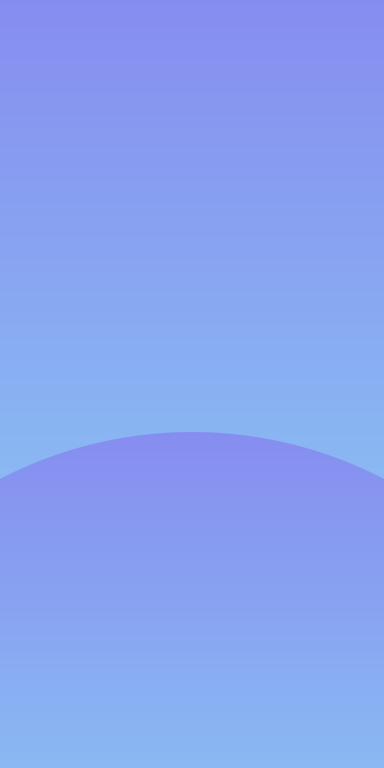
A Shadertoy shader for this background:

```glsl
const vec3 VIOLET = vec3(0.525, 0.553, 0.940);
const vec3 SKY_BLUE = vec3(0.540, 0.724, 0.950);

// Vertical blend from violet at the top to blue at the bottom
vec3 verticalFade(float y, float top, float bottom) {
    return mix(VIOLET, SKY_BLUE, clamp((top - y) / (top - bottom), 0.0, 1.0));
}

float circleDistance(vec2 p, vec2 center, float radius) {
    return length(p - center) - radius;
}

float coverage(float dist, float pixel) {
    return 1.0 - smoothstep(-0.75 * pixel, 0.75 * pixel, dist);
}

void mainImage(out vec4 fragColor, in vec2 fragCoord) {
    // Canvas width is one unit, height is two
    float pixel = 1.0 / iResolution.x;
    vec2 p = fragCoord * pixel;
    float canvasTop = iResolution.y * pixel;

    // Hill: the cap of a large circle
    float hillTop = 0.875;
    float hillRadius = 1.083;
    vec2 hillCenter = vec2(0.5, hillTop - hillRadius);
    float hill = coverage(circleDistance(p, hillCenter, hillRadius), pixel);

    // The sky fade ends where the hill meets the sides
    float horizon = 0.75;
    vec3 sky = verticalFade(p.y, canvasTop, horizon);
    vec3 ground = verticalFade(p.y, hillTop, 0.0);

    fragColor = vec4(mix(sky, ground, hill), 1.0);
}
```
